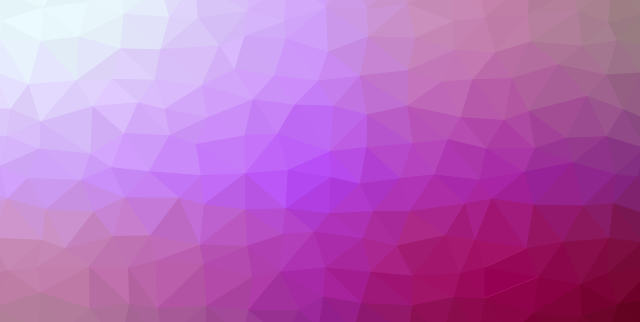
Give the GLSL for this background, as a WebGL 1 fragment shader.

```glsl
precision highp float;
uniform vec2 u_resolution;

float hash(vec2 p) {
  return fract(sin(dot(p, vec2(12.71, 31.17))) * 4375.85);
}

// Shared palette: ice, lilac, violet, magenta, crimson, dark red
vec3 palette(float t) {
  vec3 c = mix(vec3(0.92, 0.98, 0.99), vec3(0.9, 0.95, 0.985), smoothstep(0.0, 0.1, t));
  c = mix(c, vec3(0.85, 0.725, 0.98), clamp((t - 0.1) / 0.15, 0.0, 1.0));
  c = mix(c, vec3(0.7, 0.26, 0.96), clamp((t - 0.25) / 0.24, 0.0, 1.0));
  c = mix(c, vec3(0.66, 0.14, 0.49), clamp((t - 0.49) / 0.15, 0.0, 1.0));
  c = mix(c, vec3(0.6, 0.01, 0.33), clamp((t - 0.64) / 0.13, 0.0, 1.0));
  return mix(c, vec3(0.28, 0.02, 0.02), clamp((t - 0.77) / 0.22, 0.0, 1.0));
}

// Average of a horizontal and a vertical ramp, with a pale upper left corner
vec3 backdrop(vec2 uv) {
  vec2 q = clamp(vec2(uv.x, 1.0 - uv.y), 0.0, 1.0);
  vec3 c = 0.5 * (palette(q.x * 0.98) + palette(q.y * 0.87));
  float corner = 1.0 - smoothstep(0.75, 1.25, length(q / vec2(0.25, 0.18)));
  return mix(c, vec3(0.91, 0.97, 0.985), corner * 0.85);
}

// Jittered grid vertex on waving rows, in units of canvas height
vec2 vertex(vec2 id) {
  vec2 jitter = vec2(hash(id), hash(id + 47.3)) - 0.5;
  float shift = 0.22 * sin(id.y * 2.4 + 0.5);
  float wave = 0.17 * sin(id.x * 1.7 + id.y * 0.5) + 0.1 * sin(id.x * 0.8 - id.y * 0.6);
  return (id + vec2(shift, 0.54 + wave) + jitter * vec2(0.5, 0.42)) / vec2(7.9, 9.9);
}

// Signed distance to an edge, positive on its left
float edge(vec2 p, vec2 a, vec2 b) {
  vec2 d = normalize(b - a);
  return d.x * (p.y - a.y) - d.y * (p.x - a.x);
}

// Flat colour weighted by the soft coverage of one triangle
vec4 facet(vec2 p, vec2 a, vec2 b, vec2 c) {
  float side = edge(p, c, a);
  float inside = min(side, min(edge(p, a, b), edge(p, b, c)));
  float soft = 0.6 / u_resolution.y;
  float cover = smoothstep(-soft, soft, inside);
  vec2 center = (a + b + c) / 3.0;
  vec3 color = backdrop(center * vec2(u_resolution.y / u_resolution.x, 1.0));
  color += 0.03 * (hash(center * 9.0) - 0.5);
  // A few edges carry a faint light seam
  float seam = step(0.985, hash(center * 5.0 + 3.0));
  color += 0.1 * seam * (1.0 - smoothstep(0.0, 0.003, abs(side)));
  return vec4(color, 1.0) * cover;
}

void main() {
  vec2 p = gl_FragCoord.xy / u_resolution.y;
  vec2 cell = floor(p * vec2(7.9, 9.9) - vec2(0.0, 0.54));
  vec4 sum = vec4(0.0);
  for (int j = -1; j <= 1; j++) {
    for (int i = -1; i <= 1; i++) {
      vec2 id = cell + vec2(float(i), float(j));
      vec2 a = vertex(id);
      vec2 b = vertex(id + vec2(1.0, 0.0));
      vec2 c = vertex(id + vec2(1.0, 1.0));
      vec2 d = vertex(id + vec2(0.0, 1.0));
      // Rotate the corners so that a-c is the shorter diagonal
      if (distance(a, c) > distance(b, d)) {
        vec2 first = a;
        a = b;
        b = c;
        c = d;
        d = first;
      }
      sum += facet(p, a, b, c) + facet(p, c, d, a);
    }
  }
  gl_FragColor = vec4(sum.rgb / max(sum.a, 0.0001), 1.0);
}
```
